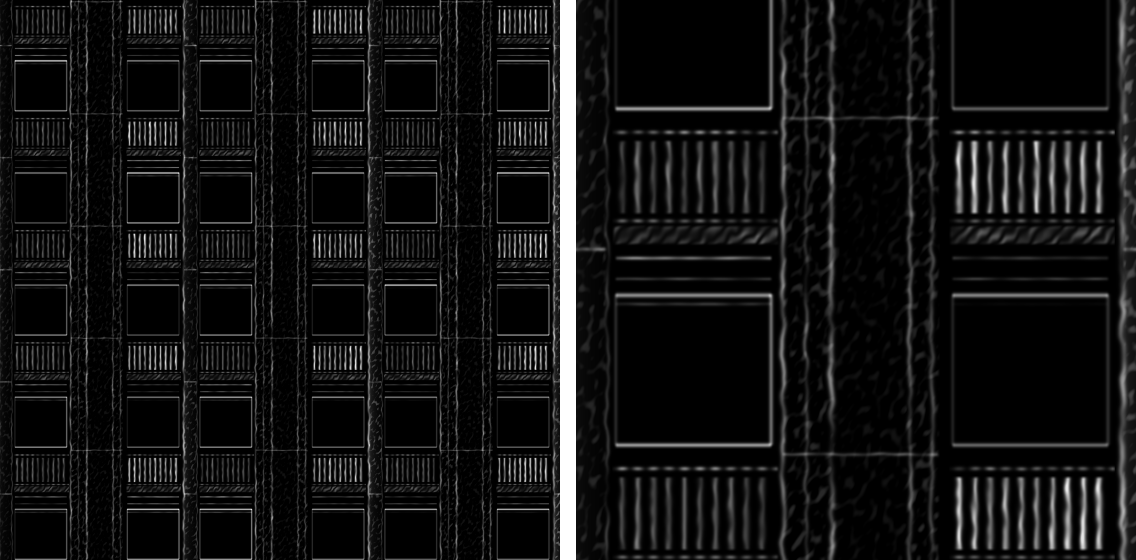
Left, the full canvas; right, a detail of the centre.
Write a Shadertoy shader that draws this texture map.

```glsl
float hash(vec2 p) {
    p = fract(p * vec2(0.1031, 0.1173));
    p += dot(p, p.yx + 33.33);
    return fract((p.x + p.y) * p.x * 17.3);
}

vec2 gradientAt(vec2 cell) {
    float angle = 6.2832 * hash(cell + 7.0);
    return vec2(cos(angle), sin(angle));
}

float gradientNoise(vec2 p) {
    vec2 i = floor(p), f = fract(p);
    vec2 u = f * f * f * (f * (f * 6.0 - 15.0) + 10.0);
    vec2 e = vec2(1, 0);
    float a = dot(gradientAt(i), f);
    float b = dot(gradientAt(i + e.xy), f - e.xy);
    float c = dot(gradientAt(i + e.yx), f - e.yx);
    float d = dot(gradientAt(i + e.xx), f - e.xx);
    return mix(mix(a, b, u.x), mix(c, d, u.x), u.y);
}

// Soft line profile around zero distance
float ridge(float d, float width) {
    return exp(-d * d / (width * width));
}

float span(float v, float lo, float hi) {
    return smoothstep(lo - 1.0, lo + 1.0, v) * (1.0 - smoothstep(hi - 1.0, hi + 1.0, v));
}

// Slanted chips, lit from one side
float chips(vec2 p) {
    float n = gradientNoise(vec2((p.x + p.y * 0.7) * 0.23, (p.x - p.y) * 0.12));
    return smoothstep(0.02, 0.55, n);
}

// One window with its lintel, balusters and ledge
float windowUnit(vec2 q, vec2 p, vec2 id, float baluster) {
    float seed = hash(id * 3.7 + 11.0);
    float seed2 = hash(id * 5.3 + 29.0);
    float wear = clamp(0.85 + 0.9 * gradientNoise(p * vec2(0.09, 0.15)), 0.2, 1.2);
    float across = span(q.x, 0.0, 71.0);
    float down = span(q.y, 83.0, 152.0);

    // Frame
    float v = ridge(q.y - 83.5, 1.1) * across * mix(0.45, 0.85, seed);
    v += ridge(q.y - 152.0, 1.0) * across * mix(0.35, 0.65, seed2);
    v += ridge(q.x, 0.9) * down * mix(0.08, 0.4, seed);
    v += ridge(q.x - 71.0, 1.0) * down * mix(0.12, 0.5, seed2);
    v += ridge(q.y - 87.5, 0.9) * across * 0.22 * seed2 * wear;

    // Lintel
    v += ridge(q.y - 66.5, 0.9) * across * wear * mix(0.12, 0.5, seed2);
    v += ridge(q.y - 76.0, 0.8) * across * wear * mix(0.15, 0.4, seed);

    // Balusters
    float slot = (q.x - 3.0) / 7.1;
    float k = floor(slot + 0.5);
    float inside = step(0.0, k) * step(k, 9.0);
    float shade = baluster * mix(0.65, 1.2, hash(vec2(k, seed * 91.0)));
    float bend = gradientNoise(p * vec2(0.2, 0.12));
    float bar = ridge((slot - k) * 7.1 + bend, 1.35) * span(q.y, 13.0, 46.0);
    v += inside * bar * shade * (0.9 + 0.6 * bend);

    // Rails and hatched ledge
    float rail = span(q.x, -1.0, 74.0);
    float dots = 0.6 + 0.4 * cos(6.2832 * slot);
    v += rail * dots * wear * (0.42 * ridge(q.y - 9.0, 1.0) + 0.3 * ridge(q.y - 49.5, 1.0));
    float hatch = 0.5 + 0.5 * sin((q.x + q.y) * 0.85 + 3.0 * bend);
    v += rail * span(q.y, 52.0, 60.0) * (0.04 + 0.22 * hatch * wear * wear);
    return v;
}

void mainImage(out vec4 fragColor, in vec2 fragCoord) {
    // Canvas spans 768 units, y pointing down
    vec2 uv = fragCoord / iResolution.xy;
    vec2 p = vec2(uv.x, 1.0 - uv.y) * 768.0;
    vec2 cell = vec2(253.7, 153.75);
    vec2 id = floor((p + vec2(5, 0)) / cell);
    vec2 q = p - id * cell;

    float v = windowUnit(q - vec2(20.5, 0), p, id, 0.33);
    v += windowUnit(q - vec2(174.5, 0), p, id + vec2(40, 17), 0.72);

    // Upright mouldings: position, width, strength
    vec3 mouldings[7] = vec3[7](
        vec3(-1.6, 1.4, 0.5), vec3(16.5, 0.9, 0.17),
        vec3(97.0, 1.2, 0.4), vec3(107.5, 1.0, 0.2),
        vec3(119.0, 1.3, 0.4), vec3(155.0, 1.1, 0.27), vec3(165.0, 1.1, 0.22));
    for (int i = 0; i < 7; i++) {
        vec3 m = mouldings[i];
        float track = float(i) * 19.0 + id.x * 53.0;
        float wobble = gradientNoise(vec2(track + 0.4, p.y * 0.13));
        float wear = 0.8 + 1.1 * gradientNoise(vec2(track + 9.6, p.y * 0.06));
        v += ridge(q.x - m.x + 1.6 * wobble, m.y) * m.z * clamp(wear, 0.15, 1.4);
    }

    // Pillar, lit from its left edge, with a joint on each floor
    float pillar = span(q.x, -1.0, 16.0);
    float block = floor((p.y - 62.5) / cell.y);
    float tone = mix(0.65, 1.15, hash(vec2(block, id.x) + 61.0)) * (0.55 + 0.3 * id.x);
    v += pillar * tone * (0.1 * exp(-max(q.x, 0.0) * 0.12) + 0.2 * chips(p));
    v += pillar * 0.35 * ridge(q.y - 62.5, 1.0) * (0.7 + gradientNoise(p * 0.2));

    // Wall strip, its margins and floor seams
    float wall = span(q.x, 97.0, 168.0);
    float margin = 1.0 - 0.55 * span(q.x, 121.0, 153.0);
    v += wall * margin * 0.16 * chips(p + 200.0);
    float seam = q.y - 2.5 + 0.8 * gradientNoise(p * vec2(0.1, 0.02));
    v += wall * ridge(seam, 0.9) * clamp(0.2 + 0.3 * gradientNoise(p * 0.11), 0.0, 0.4);

    fragColor = vec4(vec3(min(v, 0.9)), 1.0);
}
```
